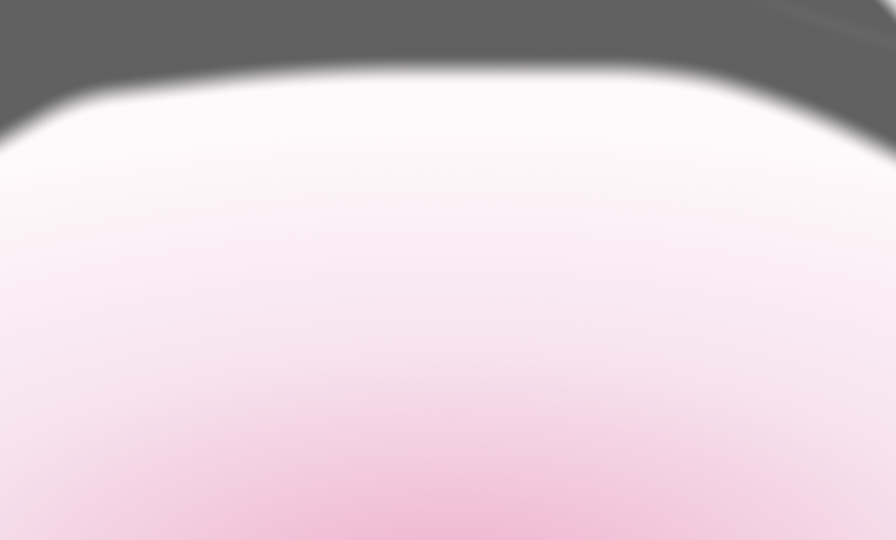
Write a Shadertoy shader that draws this background.

```glsl
// Signed distance to a sloped line, positive above it
float aboveLine(vec2 p, vec2 anchor, float slope) {
    vec2 q = p - anchor;
    return (q.y - slope * q.x) / sqrt(1.0 + slope * slope);
}

float smoothMax(float a, float b, float k) {
    float h = max(k - abs(a - b), 0.0) / k;
    return max(a, b) + 0.25 * k * h * h;
}

// Rounded canopy built from five joined slopes
float canopyDistance(vec2 p) {
    float d = p.y - 0.876;
    d = smoothMax(d, aboveLine(p, vec2(0.133, 0.824), 0.115), 0.02);
    d = smoothMax(d, aboveLine(p, vec2(0.0, 0.743), 0.575), 0.03);
    d = smoothMax(d, aboveLine(p, vec2(1.26, 0.872), -0.25), 0.03);
    return smoothMax(d, aboveLine(p, vec2(1.662, 0.717), -0.51), 0.04);
}

// Broad elliptical glow rising from below the lower edge
vec3 glowColor(vec2 p) {
    vec3 rose  = vec3(0.940, 0.730, 0.830);
    vec3 blush = vec3(0.968, 0.890, 0.933);
    vec3 pearl = vec3(0.996, 0.980, 0.985);
    float r = length((p - vec2(0.83, -0.1)) * vec2(0.44, 1.0));
    vec3 color = mix(rose, blush, clamp((r - 0.1) / 0.35, 0.0, 1.0));
    return mix(color, pearl, clamp((r - 0.45) / 0.43, 0.0, 1.0));
}

float hash(vec2 p) {
    vec3 q = fract(p.xyx * 0.1031);
    q += dot(q, q.yzx + 33.33);
    return fract((q.x + q.y) * q.z);
}

void mainImage(out vec4 fragColor, in vec2 fragCoord) {
    vec2 p = fragCoord / iResolution.xy * vec2(1.662, 1.0);
    vec3 color = glowColor(p);

    // Grey canopy with a faint diagonal sheen
    float sheen = aboveLine(p, vec2(1.413, 1.0), -0.33) / 0.014;
    vec3 canopy = vec3(0.378) + 0.02 * exp(-sheen * sheen) * smoothstep(1.35, 1.5, p.x);
    color = mix(color, canopy, smoothstep(-0.034, 0.026, canopyDistance(p)));

    // Light upper right corner
    float corner = aboveLine(p, vec2(1.635, 1.0), -1.1);
    color = mix(color, vec3(0.86), smoothstep(-0.015, 0.022, corner));

    // Dither to keep the gradients smooth
    color += (hash(fragCoord) - 0.5) / 255.0;
    fragColor = vec4(color, 1.0);
}
```
